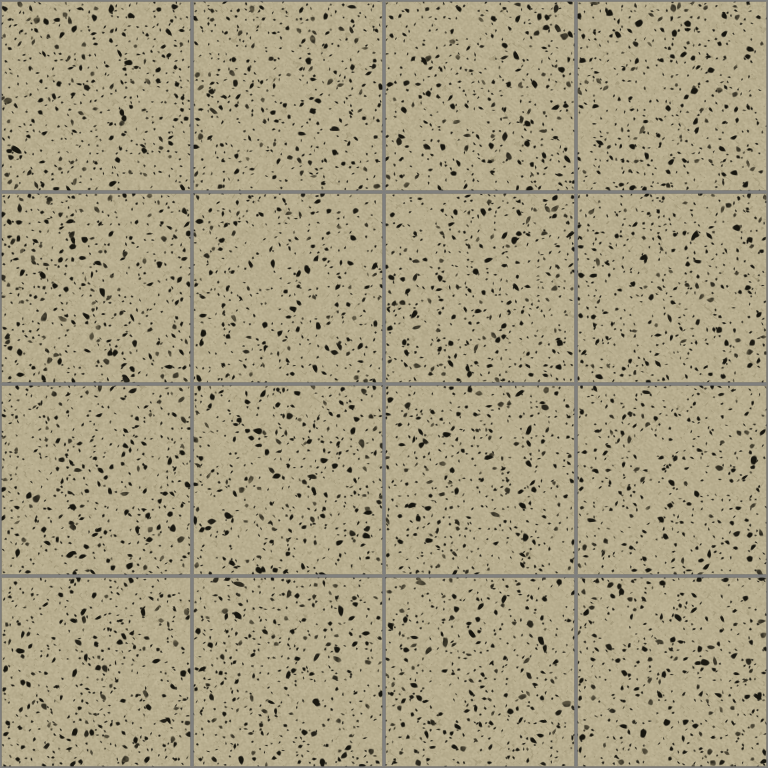
This texture is drawn by a Shadertoy shader. Its source:

```glsl
// Four by four beige terrazzo tiles with dark rounded chips and thin grey grout.

float hash(vec2 p) {
    return fract(sin(dot(p, vec2(127.1, 311.7))) * 43758.5453);
}

float noise(vec2 p) {
    vec2 i = floor(p), f = fract(p);
    f = f * f * (3.0 - 2.0 * f);
    return mix(mix(hash(i), hash(i + vec2(1, 0)), f.x),
               mix(hash(i + vec2(0, 1)), hash(i + vec2(1, 1)), f.x), f.y);
}

float smoothMax(float a, float b, float k) {
    float h = max(k - abs(a - b), 0.0) / k;
    return max(a, b) + 0.25 * k * h * h;
}

// Distance to an irregular, stretched chip with worn corners
float chipDistance(vec2 p, vec2 id, float radius) {
    float turn = 6.2832 * hash(id + 3.7);
    float stretch = mix(1.0, 1.45, hash(id + 8.2));
    p = mat2(cos(turn), -sin(turn), sin(turn), cos(turn)) * p;
    p *= vec2(stretch, 1.0 / stretch);
    float d = length(p) - 1.35 * radius;
    for (int i = 0; i < 5; i++) {
        float k = float(i);
        float a = 1.2566 * (k + 0.7 * hash(id + 11.3 + k));
        float side = radius * mix(0.7, 1.15, hash(id + 23.9 + k));
        d = smoothMax(d, dot(p, vec2(cos(a), sin(a))) - side, 0.5 * radius);
    }
    return d;
}

// One scatter of chips: cells across, share of filled cells, radius range in cells
vec3 addChips(vec3 color, vec2 uv, float cells, float density, vec2 radii) {
    vec2 p = uv * cells, cell = floor(p);
    float edge = 0.9 * cells / iResolution.y;
    for (int y = -1; y <= 1; y++)
    for (int x = -1; x <= 1; x++) {
        vec2 id = cell + vec2(x, y);
        vec2 seed = id + cells * 1.37;
        if (hash(seed) > density) continue;
        vec2 center = id + 0.5 + 0.72 * (vec2(hash(seed + 1.3), hash(seed + 5.9)) - 0.5);
        float size = hash(seed + 9.1);
        float d = chipDistance(p - center, seed, mix(radii.x, radii.y, size * size));

        // Mostly near-black, some worn brown and mottled
        float worn = smoothstep(0.5, 1.0, hash(seed + 14.6));
        float mottle = noise(uv * 260.0 + 40.0);
        vec3 chip = mix(vec3(0.09, 0.085, 0.06), vec3(0.42, 0.39, 0.30),
                        worn * (0.3 + 0.7 * mottle));
        color = mix(chip, color, smoothstep(-edge, edge, d));
    }
    return color;
}

void mainImage(out vec4 fragColor, in vec2 fragCoord) {
    vec2 uv = fragCoord / iResolution.xy;
    float pixel = 1.0 / iResolution.y;

    // Sandy base with fine grain, sampled askew to hide the noise grid
    vec2 skewed = mat2(0.8, 0.6, -0.6, 0.8) * uv;
    float grain = noise(skewed * 430.0) + 0.4 * noise(skewed * 200.0 + 9.0) - 0.7;
    vec3 color = vec3(0.722, 0.682, 0.56) + 0.055 * grain;
    color -= 0.06 * smoothstep(0.8, 0.95, noise(skewed * 290.0 + 70.0));

    // Fine, medium and large chips
    color = addChips(color, uv, 108.0, 0.42, vec2(0.11, 0.18));
    color = addChips(color, uv, 60.0, 0.56, vec2(0.13, 0.25));
    color = addChips(color, uv, 28.0, 0.20, vec2(0.10, 0.14));

    // Grout, darker along its rims
    vec2 toLine = abs(fract(uv * 4.0 + 0.5) - 0.5) / 4.0;
    float line = min(toLine.x, toLine.y);
    vec3 grout = mix(vec3(0.50, 0.50, 0.49), vec3(0.42, 0.42, 0.42),
                     smoothstep(0.0006, 0.0024, line));
    color = mix(grout, color, smoothstep(-0.8, 0.8, (line - 0.0022) / pixel));

    fragColor = vec4(color, 1.0);
}
```
